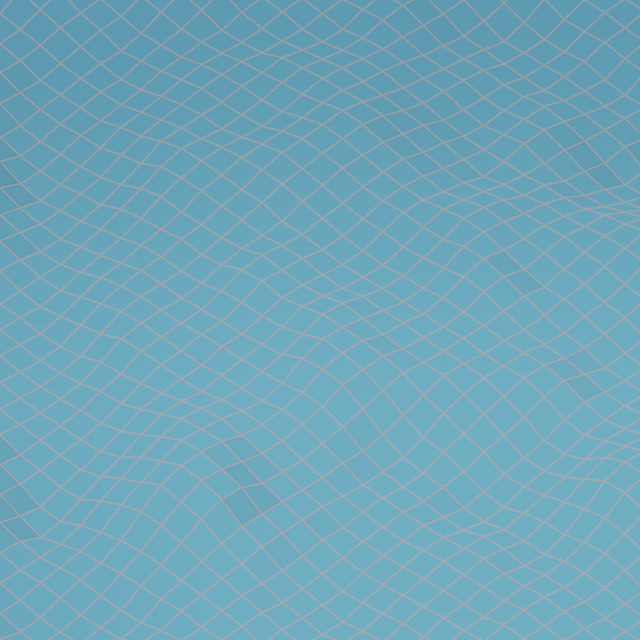
This background is drawn by a WebGL 2 fragment shader. Its source:

```glsl
#version 300 es
precision highp float;
// Draws a rolling wireframe terrain of pale lines over softly shaded blue facets.

uniform vec2 u_resolution;
out vec4 outColor;

const float COLUMN_STEP = 0.0315;  // horizontal gap between lattice columns
const float ROW_STEP = 0.0215;     // vertical gap between lattice rows
const float LINE_WIDTH = 0.0029;
const int SEARCH_ROWS = 6;         // covers the largest vertical displacement

const vec3 BLUE_FAR = vec3(0.365, 0.605, 0.695);
const vec3 BLUE_NEAR = vec3(0.438, 0.682, 0.762);
const vec3 LINE_FAR = vec3(0.570, 0.615, 0.655);
const vec3 LINE_NEAR = vec3(0.630, 0.665, 0.705);

float hash(vec2 p) {
    return fract(sin(dot(p, vec2(127.1, 311.7))) * 43758.5453);
}

float valueNoise(vec2 p) {
    vec2 cell = floor(p);
    vec2 f = fract(p);
    f = f * f * (3.0 - 2.0 * f);
    float low = mix(hash(cell), hash(cell + vec2(1, 0)), f.x);
    float high = mix(hash(cell + vec2(0, 1)), hash(cell + vec2(1, 1)), f.x);
    return mix(low, high, f.y);
}

// Vertical displacement of a lattice node: broad hills, small bumps, jitter.
float nodeHeight(vec2 node) {
    vec2 p = node * vec2(COLUMN_STEP, ROW_STEP);
    float hills = valueNoise(p * vec2(4.2, 5.6) + 3.7) - 0.5;
    float bumps = valueNoise(p * vec2(9.0, 12.0) + 21.3) - 0.5;
    float jitter = hash(node + 57.0) - 0.5;
    return 0.088 * hills + 0.026 * bumps + 0.006 * jitter;
}

float nodeY(vec2 node) {
    return node.y * ROW_STEP + nodeHeight(node);
}

// End heights of the edge joining rows m and m + 1 across one column strip.
vec2 edgeEnds(float column, float m) {
    float odd = mod(column + m, 2.0);
    return vec2(nodeY(vec2(column, m + odd)),
                nodeY(vec2(column + 1.0, m + 1.0 - odd)));
}

// Sideways tilt of the diamond facet lying just above edge m.
float facetTilt(float column, float m) {
    float center = column + 1.0 - mod(column + m + 1.0, 2.0);
    float row = m + 1.0;
    float left = nodeHeight(vec2(center - 1.0, row));
    float right = nodeHeight(vec2(center + 1.0, row));
    return (right - left) / (2.0 * COLUMN_STEP);
}

void main() {
    vec2 uv = gl_FragCoord.xy / u_resolution.y;
    float pixel = 1.0 / u_resolution.y;
    float column = floor(uv.x / COLUMN_STEP);
    float across = fract(uv.x / COLUMN_STEP);
    float baseRow = floor(uv.y / ROW_STEP);

    // Nearest edge, and the highest edge below this point
    float lineDistance = 1.0;
    float facetRow = baseRow - float(SEARCH_ROWS);
    for (int k = -SEARCH_ROWS; k <= SEARCH_ROWS; k++) {
        float m = baseRow + float(k);
        vec2 ends = edgeEnds(column, m);
        float slope = (ends.y - ends.x) / COLUMN_STEP;
        float above = uv.y - mix(ends.x, ends.y, across);
        lineDistance = min(lineDistance, abs(above) * inversesqrt(1.0 + slope * slope));
        if (above > 0.0) facetRow = m;
    }

    // Broad light: brightest low down and right of center
    float light = 1.0 - smoothstep(0.32, 1.05, uv.y);
    light -= 0.28 * (1.0 - smoothstep(0.0, 0.45, uv.x)) * (1.0 - 0.6 * uv.y);
    light = clamp(light, 0.0, 1.0);

    // Facets falling to the right are shaded, with soft shadow beside their lines
    float shade = smoothstep(0.05, 0.65, -facetTilt(column, facetRow));
    float shadow = shade * (1.0 - smoothstep(0.0, 0.007, lineDistance));
    vec3 color = mix(BLUE_FAR, BLUE_NEAR, light);
    color *= 1.0 - 0.075 * shade - 0.06 * shadow;

    // Wire lines
    float wire = clamp(0.5 + (0.5 * LINE_WIDTH - lineDistance) / pixel, 0.0, 1.0);
    vec3 wireColor = mix(LINE_FAR, LINE_NEAR, light) * (1.0 - 0.05 * shade);
    outColor = vec4(mix(color, wireColor, wire), 1.0);
}
```
